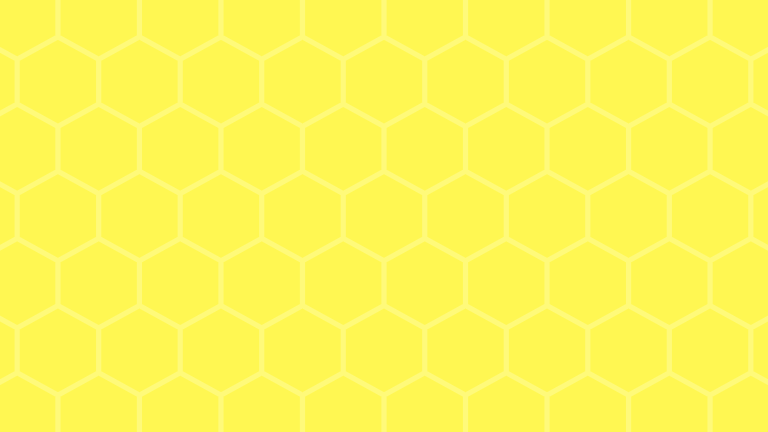
A Shadertoy shader for this pattern:

```glsl
// Pale honeycomb outline on a flat yellow ground.

const vec3 GROUND_COLOR = vec3(1.00, 0.97, 0.32);
const vec3 LINE_COLOR   = vec3(1.00, 0.98, 0.48);

// Lengths are fractions of the canvas height.
const float CELL_WIDTH = 0.1887;
const float ROW_PITCH  = 0.1555;
const float LINE_WIDTH = 0.0120;

// Signed distance to the border of a pointy-top hexagon, positive inside.
float hexBorder(vec2 p, float width, float pitch) {
    p = abs(p);
    vec2 slantNormal = normalize(vec2(pitch / 3.0, width * 0.5));
    float slant = slantNormal.y * pitch * 2.0 / 3.0 - dot(p, slantNormal);
    return min(width * 0.5 - p.x, slant);
}

// Offset from the nearest centre of a rectangular lattice.
vec2 repeatCentered(vec2 p, vec2 period) {
    return p - period * floor(p / period + 0.5);
}

// Distance to the closest honeycomb edge, from two interleaved lattices.
float honeycomb(vec2 p, float width, float pitch) {
    vec2 period = vec2(width, 2.0 * pitch);
    float evenRows = hexBorder(repeatCentered(p, period), width, pitch);
    float oddRows = hexBorder(repeatCentered(p - 0.5 * period, period), width, pitch);
    return max(evenRows, oddRows);
}

void mainImage(out vec4 fragColor, in vec2 fragCoord) {
    // One cell is centred on the canvas.
    vec2 p = (fragCoord - 0.5 * iResolution.xy) / iResolution.y;
    float pixel = 1.0 / iResolution.y;

    float edge = honeycomb(p, CELL_WIDTH, ROW_PITCH);
    float line = clamp((0.5 * LINE_WIDTH - edge) / pixel + 0.5, 0.0, 1.0);

    fragColor = vec4(mix(GROUND_COLOR, LINE_COLOR, line), 1.0);
}
```
